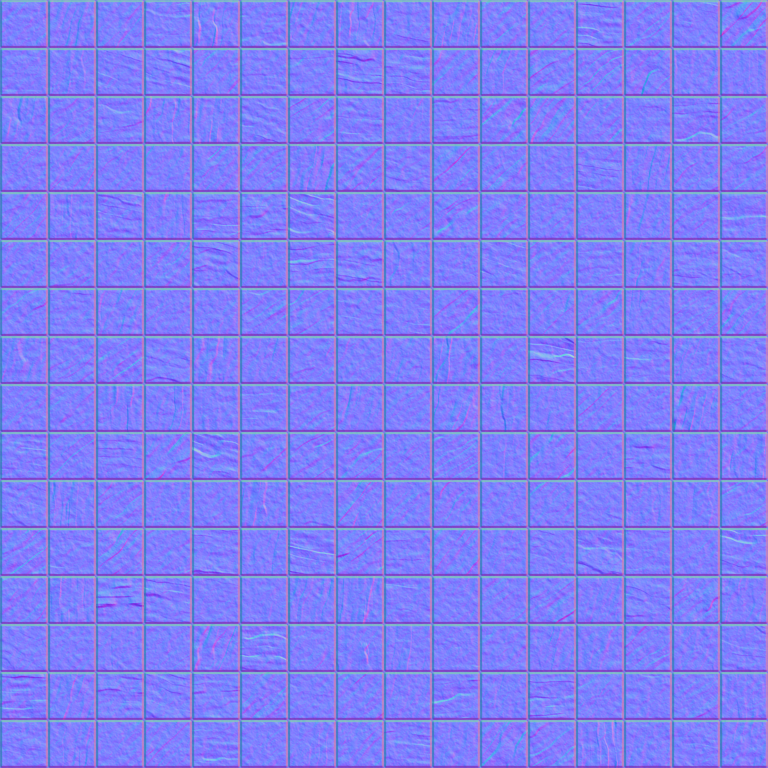
Write a Shadertoy shader that draws this texture map.

```glsl
// Tangent-space normal map of a 16 x 16 wall of bevelled slate tiles.
// Each tile has a height field (bevel, ledges, streaks, grain) whose slope,
// taken by central differences, becomes the encoded surface normal.

const float TILES = 16.0;        // tiles across the canvas height
const float BEVEL_WIDTH = 0.045; // the lengths below are in tile units
const float BEVEL_HEIGHT = 0.052;
const float CORNER_RADIUS = 0.05;
const float SLOPE_STEP = 0.011;
const float SEAM_MUTING = 0.42;
const vec3 SEAM_NORMAL = vec3(0.0, 0.0, 0.45);
const int SUBSAMPLES = 2;        // per axis, for smooth edges

float hash(vec2 p) {
    vec3 q = fract(vec3(p.xyx) * 0.1031);
    q += dot(q, q.yzx + 33.33);
    return fract((q.x + q.y) * q.z);
}

float valueNoise(vec2 p) {
    vec2 cell = floor(p);
    vec2 f = p - cell;
    f = f * f * f * (f * (f * 6.0 - 15.0) + 10.0);
    float low = mix(hash(cell), hash(cell + vec2(1, 0)), f.x);
    float high = mix(hash(cell + vec2(0, 1)), hash(cell + vec2(1, 1)), f.x);
    return mix(low, high, f.y);
}

float fbm(vec2 p) {
    float sum = 0.0;
    float gain = 0.5;
    for (int i = 0; i < 3; i++) {
        sum += gain * valueNoise(p);
        p = mat2(1.6, 1.2, -1.2, 1.6) * p + 7.3;
        gain *= 0.5;
    }
    return sum;
}

// Signed distance to the slightly rounded tile outline, negative inside
float tileDistance(vec2 p, float radius) {
    vec2 q = abs(p - 0.5) - (0.5 - radius);
    return length(max(q, 0.0)) + min(max(q.x, q.y), 0.0) - radius;
}

// Bedding direction: diagonal, upright or level, with some spread
float beddingAngle(vec2 id) {
    float kind = hash(id + 3.7);
    float angle = kind < 0.4 ? 0.74 : (kind < 0.7 ? 1.42 : -0.12);
    return angle + 0.36 * (hash(id + 51.3) - 0.5);
}

// Broken ledges: a steep rise in each band, then a slow return to level
float ledges(vec2 p, float bands, vec2 seed) {
    float warp = 0.8 * valueNoise(p * vec2(1.7, 1.2) + seed)
               + 0.16 * valueNoise(p * vec2(6.0, 4.0) + seed);
    float w = p.y * bands + warp + seed.x;
    float band = floor(w);
    float f = w - band;
    float strength = hash(vec2(band, seed.y));
    float direction = hash(vec2(band + 19.0, seed.y)) < 0.5 ? -1.0 : 1.0;
    float fade = smoothstep(0.2, 0.75, valueNoise(vec2(p.x * 2.8, band) + seed));
    return direction * strength * sqrt(strength) * fade * (smoothstep(0.0, 0.17, f) - f);
}

float tileHeight(vec2 p, vec2 id, float angle) {
    vec2 seed = id * 17.0 + 40.0 * hash(id + 8.1);
    float relief = 0.25 + 0.85 * hash(id + 27.9);

    vec2 along = vec2(cos(angle), sin(angle));
    vec2 q = p - 0.5;
    q = vec2(dot(q, along), dot(q, vec2(-along.y, along.x)));

    float h = BEVEL_HEIGHT * smoothstep(0.0, BEVEL_WIDTH, -tileDistance(p, CORNER_RADIUS));
    h += 0.040 * relief * ledges(q, 2.8, seed);
    h += 0.019 * relief * ledges(q, 6.0, seed + 11.0);
    h += 0.016 * relief * valueNoise(q * vec2(2.0, 11.0) + seed);
    return h + 0.026 * fbm(p * 8.5 + seed);
}

vec3 tileNormal(vec2 wall) {
    vec2 id = floor(wall);
    vec2 p = wall - id;
    float angle = beddingAngle(id);
    vec2 e = vec2(SLOPE_STEP, 0.0);
    vec2 slope = vec2(
        tileHeight(p + e.xy, id, angle) - tileHeight(p - e.xy, id, angle),
        tileHeight(p + e.yx, id, angle) - tileHeight(p - e.yx, id, angle));
    vec3 normal = normalize(vec3(-slope / (2.0 * SLOPE_STEP), 1.0));

    // Worn, shallow grout dulls the normals along the seams
    float seam = 1.0 - smoothstep(0.6, 1.3, -tileDistance(p, CORNER_RADIUS) / BEVEL_WIDTH);
    return mix(normal, SEAM_NORMAL, SEAM_MUTING * seam);
}

void mainImage(out vec4 fragColor, in vec2 fragCoord) {
    // Averaging without renormalising keeps the narrow seams muted
    vec3 normal = vec3(0.0);
    for (int j = 0; j < SUBSAMPLES; j++) {
        for (int i = 0; i < SUBSAMPLES; i++) {
            vec2 offset = (vec2(i, j) + 0.5) / float(SUBSAMPLES) - 0.5;
            normal += tileNormal((fragCoord + offset) / iResolution.y * TILES);
        }
    }
    normal /= float(SUBSAMPLES * SUBSAMPLES);
    fragColor = vec4(normal * 0.5 + 0.5, 1.0);
}
```
